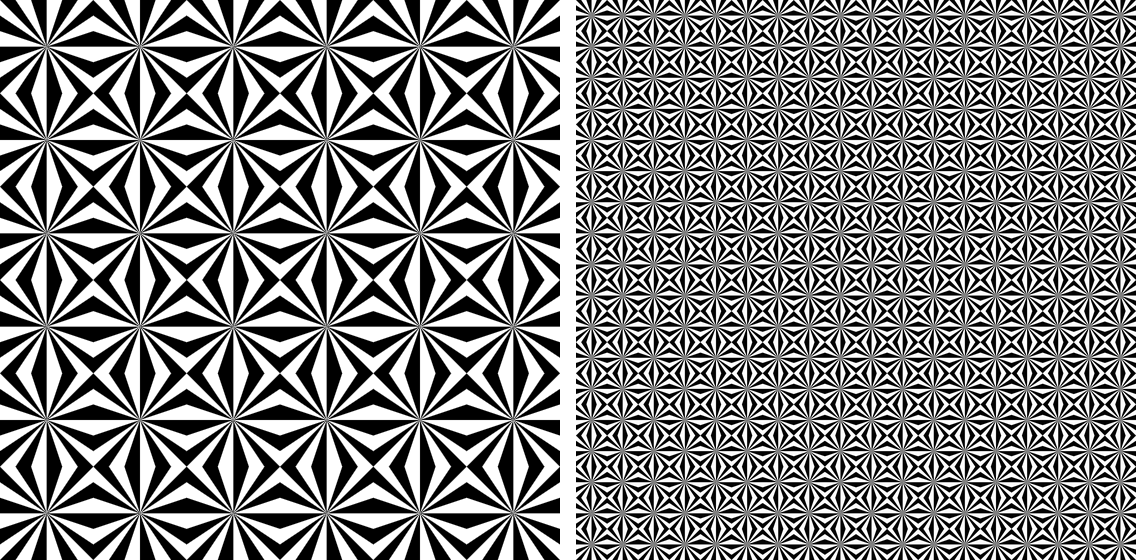
Left, the tile; right, the same tile 3 across and 3 down.
Write a three.js fragment shader that draws this pattern.

```glsl
// Black and white op-art rays fanning from a six by six grid of stars.
varying vec2 vUv;

// Ray coordinate around a star corner: 0 on the vertical axis, 3 on the diagonal, 6 on the horizontal.
float rayCoord(vec2 d) {
  return d.x < d.y ? 3.0 * d.x / d.y : 6.0 - 3.0 * d.y / d.x;
}

void main() {
  // Squares whose four corners are star centres
  vec2 grid = vUv * 6.0 - 0.5;
  vec2 square = floor(grid);
  vec2 corner = max(0.5 - abs(fract(grid) - 0.5), 0.00001);

  // Alternate rays, and swap the colours on every other square
  float ray = rayCoord(corner);
  float parity = mod(floor(ray) + square.x + square.y, 2.0);
  float side = parity < 0.5 ? -1.0 : 1.0;

  // Distance to the nearest ray edge, in square widths
  float band = 0.5 - abs(fract(ray) - 0.5);
  float reach = max(corner.x, corner.y);
  float edge = band * reach * reach / (3.0 * length(corner));

  // Soft edges that melt to grey at the star centres
  float ink = 0.5 + 0.5 * side * clamp(edge / 0.006, 0.0, 1.0);
  gl_FragColor = vec4(vec3(ink), 1.0);
}
```
